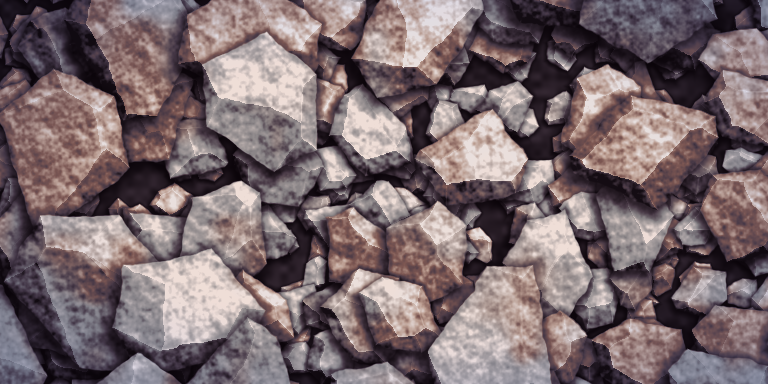
A WebGL 2 fragment shader for this texture:

```glsl
#version 300 es
precision highp float;
// A heap of broken, angular stones under a high sun, with dark gaps between.
// Four grids of faceted convex polygons are painted from small to large; each
// stone shades what lies below it, and a tone ramp turns light into colour.

uniform vec2 u_resolution;
out vec4 fragColor;

const vec3 ABYSS = vec3(0.04, 0.015, 0.035);
const vec3 PLUM  = vec3(0.28, 0.22, 0.27);
const vec3 BROWN = vec3(0.49, 0.34, 0.32);
const vec3 GREY  = vec3(0.53, 0.51, 0.52);
const vec3 TAN   = vec3(0.73, 0.61, 0.56);
const vec3 PALE  = vec3(0.86, 0.80, 0.78);
const vec3 EDGE_TINT = vec3(0.88, 0.95, 1.08);
const vec3 LIGHT = vec3(0.30, 0.55, 0.78);

const int   SIDES = 6;
const float TAU = 6.2831853;
const float SMALLEST_CELL = 0.10;   // grid size of the finest rubble
const float CELL_GROWTH = 1.59;     // size ratio between layers
const float SHADOW_REACH = 0.22;    // in stone radii
const float SHADOW_DEPTH = 0.85;
const float ROUGHNESS = 1.0;
const float GRAIN = 0.24;
const float VIGNETTE = 0.38;

float hash(vec2 p) {
    return fract(sin(dot(p, vec2(127.1, 311.7))) * 43758.5453);
}

float noise(vec2 p) {
    vec2 i = floor(p), f = fract(p);
    f = f * f * (3.0 - 2.0 * f);
    return mix(mix(hash(i), hash(i + vec2(1, 0)), f.x),
               mix(hash(i + vec2(0, 1)), hash(i + vec2(1, 1)), f.x), f.y);
}

float fbm(vec2 p) {
    float sum = 0.0, amp = 0.53;
    for (int i = 0; i < 4; i++) {
        sum += amp * noise(p);
        p = mat2(1.6, 1.2, -1.2, 1.6) * p + 7.3;
        amp *= 0.5;
    }
    return sum;
}

// Paints one grid of stones over surf = (tone, greyness).
void addStones(inout vec2 surf, vec2 p, float cell, float fill, float seed, float rough) {
    vec2 home = floor(p / cell);
    // A fixed row order keeps the overlaps consistent across cells.
    for (int j = 1; j >= -1; j--)
    for (int i = -1; i <= 1; i++) {
        vec2 slot = home + vec2(i, j);
        vec2 id = slot + seed;
        if (hash(id + 0.37) > fill) continue;

        vec2 jitter = vec2(hash(id + 1.13), hash(id + 2.71)) - 0.5;
        float radius = cell * mix(0.48, 0.68, hash(id + 3.19));
        vec2 q = (p - (slot + 0.5 + 0.75 * jitter) * cell) / radius;
        if (dot(q, q) > 3.0) continue;

        // Facets: the lowest plane is the visible one.
        float turn = TAU * hash(id + 4.57);
        vec2 axis = vec2(cos(turn), sin(turn));
        vec2 tilt = 0.5 * (vec2(hash(id + 5.23), hash(id + 6.41)) - 0.5);
        float height = 0.42 + dot(tilt, q), second = 9.0;
        vec3 normal = vec3(-tilt, 1.0);
        float inside = 9.0, shadowGap = 9.0;
        for (int k = 0; k < SIDES; k++) {
            vec2 key = id + 0.173 * float(k + 1);
            float a = turn + (float(k) + 0.5 * hash(key)) * TAU / float(SIDES);
            vec2 dir = vec2(cos(a), sin(a));
            float reach = mix(0.72, 1.0, hash(key + 8.3)) * (1.0 - 0.3 * abs(dot(dir, axis)));
            float slope = mix(0.4, 2.6, hash(key + 9.7));
            float gap = reach - dot(q, dir);
            float plane = gap * slope;
            inside = min(inside, gap);
            shadowGap = min(shadowGap, gap - 0.14 * dot(LIGHT.xy, dir));
            second = min(second, max(plane, height));
            if (plane < height) { height = plane; normal = vec3(dir * slope, 1.0); }
        }

        // Cast and contact shadow on the stones beneath.
        float shade = max(smoothstep(-SHADOW_REACH, 0.08, shadowGap),
                          0.75 * smoothstep(-0.13, 0.02, inside));
        surf.x *= 1.0 - SHADOW_DEPTH * shade;

        float aa = 1.0 / (u_resolution.y * radius);
        float cover = smoothstep(-aa, aa, inside);
        if (cover <= 0.0) continue;

        // Facet light, worn ridges, stains and surface roughness.
        float lit = max(dot(normalize(normal), LIGHT), 0.0);
        float kind = hash(id + 7.77);
        float stain = noise(p * 11.0 + 31.0 * kind) - 0.5;
        float tone = 0.23 + 0.70 * lit + 0.22 * (kind - 0.45) + 0.22 * stain + rough;
        tone += 0.10 * (1.0 - smoothstep(0.0, 0.06, second - height));
        tone -= 0.14 * (1.0 - smoothstep(0.0, 0.10, inside));
        float grey = smoothstep(0.35, 0.75, hash(id + 11.9) + 0.7 * stain);
        surf = mix(surf, vec2(max(tone, 0.04), grey), cover);
    }
}

vec3 toneColor(float t, float grey) {
    vec3 c = mix(ABYSS, PLUM, clamp(t / 0.25, 0.0, 1.0));
    c = mix(c, mix(BROWN, GREY, grey), clamp((t - 0.25) / 0.25, 0.0, 1.0));
    c = mix(c, mix(TAN, mix(GREY, PALE, 0.4), grey), clamp((t - 0.5) / 0.22, 0.0, 1.0));
    return mix(c, PALE, clamp((t - 0.72) / 0.2, 0.0, 1.4));
}

void main() {
    vec2 uv = gl_FragCoord.xy / u_resolution;
    vec2 p = gl_FragCoord.xy / u_resolution.y;

    // Chipped outlines and gritty relief shared by all stones.
    vec2 chipped = p + 0.022 * (vec2(fbm(p * 17.0), fbm(p * 17.0 + 40.0)) - 0.5);
    vec2 g = p * 24.0;
    float relief = fbm(g) - fbm(g + 0.4 * LIGHT.xy);
    float rough = ROUGHNESS * relief + 0.25 * (fbm(p * 38.0 + 9.0) - 0.5)
                + GRAIN * (noise(p * 115.0) - 0.5);

    vec2 surf = vec2(0.06 + 0.12 * noise(p * 50.0), 0.5);
    float cell = SMALLEST_CELL;
    for (int layer = 0; layer < 4; layer++) {
        float fill = layer == 3 ? 0.78 : 0.92;
        addStones(surf, chipped, cell, fill, 19.0 * float(layer + 1), rough);
        cell *= CELL_GROWTH;
    }

    float rim = smoothstep(0.32, 0.72, length(uv - 0.5));
    vec3 color = toneColor(surf.x * (1.0 - VIGNETTE * rim), surf.y);
    fragColor = vec4(color * mix(vec3(1.0), EDGE_TINT, rim), 1.0);
}
```
